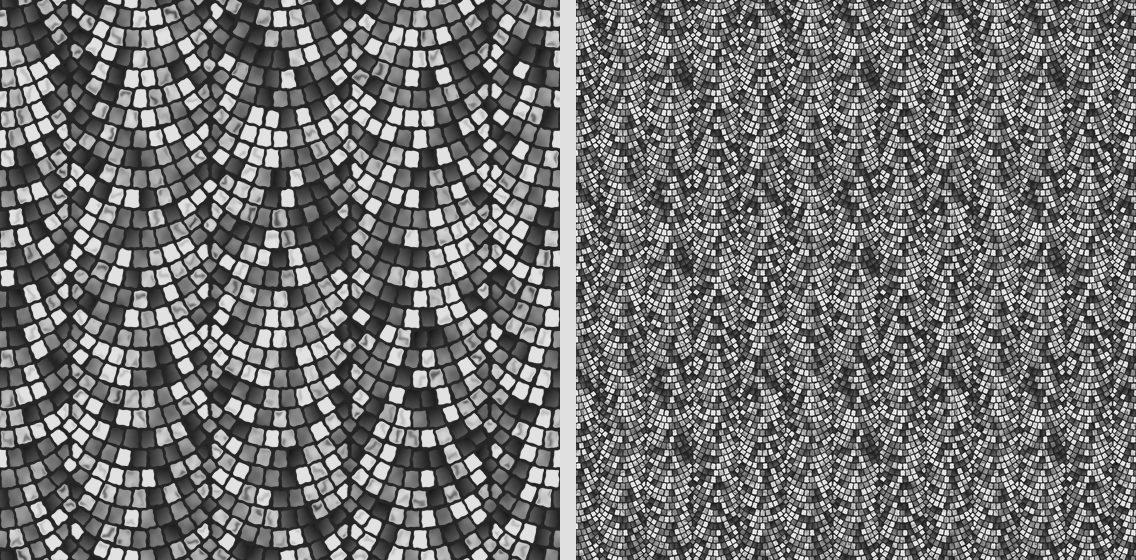
Left: one tile. Right: repeated 3 by 3.
Give the GLSL for this pattern, as a Shadertoy shader.

```glsl
// Grey stone mosaic laid in hanging arcs: each tile is a rounded box on a circular arc,
// staggered row by row, and neighbouring tiles are trimmed to keep an even grout joint.
// All tile ids wrap at the canvas border, so the pattern tiles.
#define COLUMNS 4.0       // arcs across
#define ROWS 28.0         // tile rows down, even for the stagger
#define HALF_TILES 5.0    // tiles from arc centre to cusp
#define RADIUS 0.160      // arc radius
#define ROW_PHASE 0.05    // vertical shift, in rows
#define JOINT 0.0050      // grout width
#define CORNER 0.0042     // corner rounding
#define JITTER 0.0013     // tile displacement
#define WOBBLE 0.00045    // edge roughness
#define GROUT 0.145       // grout grey
#define TAU 6.2831853

vec4 hash4(vec3 id) {
    vec4 n = vec4(dot(id, vec3(12.71, 31.17, 7.47)), dot(id, vec3(26.95, 18.33, 24.61)),
                  dot(id, vec3(41.93, 37.19, 15.27)), dot(id, vec3(9.37, 45.41, 33.13)));
    return fract(sin(n) * 4375.85);
}

float roundedBox(vec2 p, vec2 halfSize) {
    vec2 q = abs(p) - halfSize + CORNER;
    return length(max(q, 0.0)) + min(max(q.x, q.y), 0.0) - CORNER;
}

mat2 rotation(float a) {
    float c = cos(a), s = sin(a);
    return mat2(c, -s, s, c);
}

// Grey of one stone; u runs from -1 to 1 across the tile.
float stoneTone(vec2 u, vec3 id, float depth) {
    vec4 h = hash4(id + 17.0);
    vec4 g = hash4(id + 53.0);
    float a = TAU * h.z;
    vec2 dir = vec2(cos(a), sin(a));
    float along = dot(u, dir), across = dot(u, vec2(-dir.y, dir.x));
    float bend = 1.1 * sin(across * 1.7 + TAU * g.x) + 0.4 * sin(across * 4.3 + along * 2.0);
    float vein = 0.5 + 0.5 * sin(along * 2.7 + bend + TAU * g.y);
    float streak = pow(vein, 4.0) * depth;
    float cloud = sin(u.x * 2.1 + TAU * g.z) * sin(u.y * 2.4 + TAU * g.w);
    if (h.x < 0.23) return mix(0.20, 0.31, h.y) + 0.10 * dot(u, normalize(dir + vec2(0.0, -1.0)));
    if (h.x < 0.48) return mix(0.40, 0.57, h.y) + 0.06 * along + 0.04 * cloud;
    if (h.x < 0.73) return mix(0.68, 0.84, h.y) + 0.05 * cloud - mix(0.08, 0.42, g.z) * streak;
    return 0.885 - 0.14 * step(0.6, h.y) * streak;
}

void mainImage(out vec4 fragColor, in vec2 fragCoord) {
    vec2 p = fragCoord / iResolution.xy;
    vec2 w = TAU * p;
    float mottling = sin(13.0 * w.x + 2.0 * sin(9.0 * w.y)) * sin(17.0 * w.y + 2.0 * sin(11.0 * w.x));
    p += WOBBLE * vec2(sin(41.0 * w.y + 23.0 * w.x) + sin(67.0 * w.y - 31.0 * w.x),
                       sin(43.0 * w.x - 19.0 * w.y) + sin(71.0 * w.x + 29.0 * w.y));

    float halfSpan = 0.5 / COLUMNS;
    float pitch = asin(halfSpan / RADIUS) / HALF_TILES;
    float column = round(p.x * COLUMNS);
    float side = p.x * COLUMNS < column ? -1.0 : 1.0;
    float nearest = 1.0, second = 1.0;
    vec2 tileUv = vec2(0.0);
    vec3 tileId = vec3(0.0);

    // Search the own arc and the one beyond the closer cusp.
    for (int c = 0; c < 2; c++) {
        float col = column + side * float(c);
        vec2 q = vec2(p.x - col / COLUMNS, p.y);
        float x = clamp(q.x, -halfSpan, halfSpan);
        float rise = RADIUS - sqrt(RADIUS * RADIUS - x * x);
        float row0 = round((q.y - rise) * ROWS - ROW_PHASE);
        for (int j = -1; j <= 1; j++) {
            float row = row0 + float(j);
            float stagger = 0.5 - 0.5 * mod(row, 2.0);
            float slot0 = round(asin(x / RADIUS) / pitch - stagger) + stagger;
            for (int i = -1; i <= 1; i++) {
                float slot = slot0 + float(i);
                // The left cusp tile belongs to the neighbouring arc.
                if (slot < 0.25 - HALF_TILES || slot > HALF_TILES + 0.25) continue;
                vec3 id = vec3(mod(col, COLUMNS), mod(row, ROWS), 2.0 * slot);
                vec4 h = hash4(id);
                float angle = slot * pitch;
                vec2 centre = vec2(RADIUS * sin(angle),
                                   (row + ROW_PHASE) / ROWS + RADIUS * (1.0 - cos(angle)));
                vec2 halfSize = 0.5 * vec2(pitch * RADIUS, cos(angle) / ROWS) - 0.5 * JOINT;
                halfSize *= 1.0 + 0.16 * (h.zw - 0.45);
                if (slot > HALF_TILES - 0.25) {
                    angle = 0.125 * TAU;      // diamond on the cusp
                    halfSize = vec2(0.0098);
                }
                vec2 local = q - centre - JITTER * (2.0 * h.xy - 1.0);
                local = rotation(angle + 0.14 * (h.z - 0.5)) * local;
                local.x *= 1.0 + (4.0 + 10.0 * (h.w - 0.5)) * local.y;   // wedge shape
                float d = roundedBox(local, halfSize);
                if (d < nearest) {
                    second = nearest;
                    nearest = d;
                    tileUv = local / halfSize;
                    tileId = id;
                } else {
                    second = min(second, d);
                }
            }
        }
    }

    // Trim overlaps to an even joint, then shade.
    float d = max(nearest, 0.5 * (nearest - second + JOINT));
    float soft = max(0.0009, 0.75 / iResolution.y);
    float mask = 1.0 - smoothstep(-soft, soft, d);
    float depth = smoothstep(0.0, 0.005, -d);
    float grey = mix(GROUT + 0.012 * mottling, stoneTone(tileUv, tileId, depth), mask);
    fragColor = vec4(vec3(grey), 1.0);
}
```
